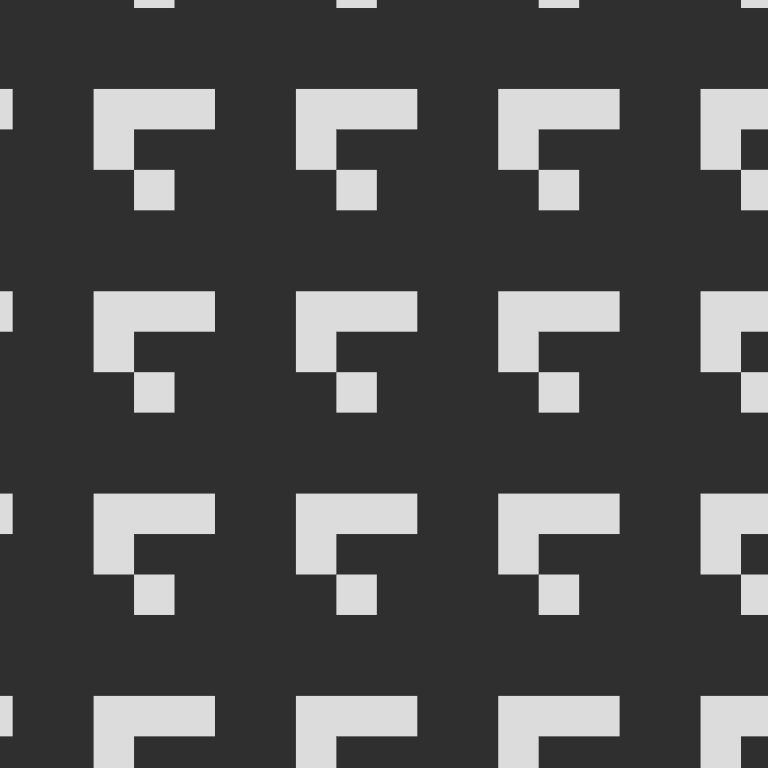
Write a three.js fragment shader that draws this pattern.

```glsl
varying vec2 vUv;

// Antialiased coverage of the rectangle between two corners
float rectangle(vec2 p, vec2 lower, vec2 upper, vec2 pixel) {
  vec2 inside = min(p - lower, upper - p);
  vec2 cover = clamp(inside / pixel + 0.5, 0.0, 1.0);
  return cover.x * cover.y;
}

void main() {
  // Square units, five to a repeat, with a margin kept around the motif
  vec2 grid = vUv * 18.98 - vec2(2.313, 3.782);
  vec2 pixel = max(fwidth(grid), vec2(0.0001));
  vec2 p = mod(grid + 1.0, 5.0) - 1.0;

  // Top bar, left stem and the detached square below
  float bar = rectangle(p, vec2(0.0, 2.0), vec2(3.0, 3.0), pixel);
  float stem = rectangle(p, vec2(0.0, 1.0), vec2(1.0, 3.0), pixel);
  float block = rectangle(p, vec2(1.0, 0.0), vec2(2.0, 1.0), pixel);
  float motif = max(max(bar, stem), block);

  vec3 charcoal = vec3(0.184);
  vec3 paleGrey = vec3(0.861);
  gl_FragColor = vec4(mix(charcoal, paleGrey, motif), 1.0);
}
```
